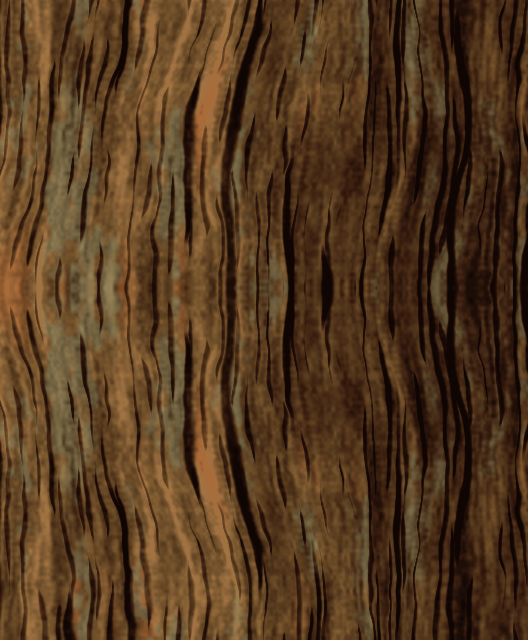
Write a WebGL 1 fragment shader that draws this texture.

```glsl
precision highp float;
uniform vec2 u_resolution;

// Bark colours, from crack bottom to lit ridge
const vec3 PITCH = vec3(0.06, 0.02, 0.012);
const vec3 UMBER = vec3(0.12, 0.055, 0.03);
const vec3 BROWN = vec3(0.23, 0.12, 0.06);
const vec3 EARTH = vec3(0.33, 0.22, 0.11);
const vec3 TAN = vec3(0.45, 0.32, 0.17);
const vec3 RIDGE = vec3(0.63, 0.45, 0.26);
const vec3 LICHEN = vec3(0.53, 0.49, 0.34);
const vec3 RUST = vec3(0.66, 0.36, 0.17);

// Light, in tone units; lengths are in canvas heights
const float LIT_TONE = 0.80;
const float SHADE_TONE = 0.27;
const float MIRROR_HEIGHT = 0.55;
const float BOW = 0.04;
const float FISSURE_SPACING = 0.072;
const float FISSURE_WIDTH = 0.0095;
const float FISSURE_DEPTH = 0.85;
const float SPLIT_SPACING = 0.021;
const float SPLIT_WIDTH = 0.0046;
const float SPLIT_DEPTH = 0.55;

float hash(vec2 p) {
  return fract(sin(dot(p, vec2(127.1, 311.7))) * 43758.5453);
}

float noise(vec2 p) {
  vec2 i = floor(p);
  vec2 f = fract(p);
  f = f * f * (3.0 - 2.0 * f);
  float low = mix(hash(i), hash(i + vec2(1.0, 0.0)), f.x);
  float high = mix(hash(i + vec2(0.0, 1.0)), hash(i + vec2(1.0, 1.0)), f.x);
  return mix(low, high, f.y);
}

// Noise centred on zero, with its own grain count across and along
float grain(vec2 p, float across, float along) {
  return noise(p * vec2(across, along) + across) - 0.5;
}

// Tapering dark cracks, one wandering line per column
float cracks(vec2 p, float spacing, float width, float along, float seed) {
  float column = floor(p.x / spacing);
  float depth = 0.0;
  for (int k = -1; k <= 1; k++) {
    float id = column + float(k);
    float jitter = hash(vec2(id, seed)) - 0.5;
    float wander = noise(vec2(id * 7.3 + seed, p.y * along * 1.7)) - 0.5;
    float center = (id + 0.5 + 0.7 * jitter + 0.35 * wander) * spacing;
    float gate = noise(vec2(id * 3.7 + seed * 2.0, p.y * along + 9.0 * jitter));
    float open = smoothstep(0.34, 0.8, gate);
    float offset = p.x - center;
    // The lit side fades slowly, the shaded edge is crisp
    float reach = width * (0.25 + open) * (offset > 0.0 ? 1.25 : 0.75);
    float line = 1.0 - smoothstep(0.25, 1.0, abs(offset) / reach);
    depth = max(depth, line * smoothstep(0.0, 0.35, open));
  }
  return depth;
}

vec3 barkColor(float tone) {
  vec3 color = mix(PITCH, UMBER, smoothstep(-0.25, 0.05, tone));
  color = mix(color, BROWN, clamp((tone - 0.05) * 5.0, 0.0, 1.0));
  color = mix(color, EARTH, clamp((tone - 0.25) * 4.0, 0.0, 1.0));
  color = mix(color, TAN, clamp((tone - 0.5) * 4.0, 0.0, 1.0));
  return mix(color, RIDGE, clamp((tone - 0.75) * 3.0, 0.0, 1.0));
}

void main() {
  vec2 uv = gl_FragCoord.xy / u_resolution;
  vec2 p = gl_FragCoord.xy / u_resolution.y;

  // Mirrored growth, bowed and warped fibres
  p.y = abs(p.y - MIRROR_HEIGHT);
  float bowFade = 1.0 - 0.75 * smoothstep(0.15, 0.6, p.x);
  vec2 q = p;
  q.x += BOW * bowFade * exp(-22.0 * p.y * p.y);
  q.x += 0.045 * grain(p, 6.0, 4.0) + 0.012 * grain(p, 18.0, 11.0);
  q.x += 0.004 * grain(p, 60.0, 40.0);

  // Strands and specks
  float light = mix(LIT_TONE, SHADE_TONE, smoothstep(0.3, 0.95, uv.x));
  float strands = 0.42 * grain(q, 26.0, 2.6) + 0.46 * grain(q, 68.0, 6.0);
  strands += 0.48 * grain(q, 135.0, 17.0);
  float specks = 0.30 * grain(q, 170.0, 95.0) + 0.16 * grain(p, 210.0, 190.0);
  float tone = light + (strands + specks) * mix(0.75, 1.0, light);

  // Deep fissures and short splits
  float fissure = cracks(q, FISSURE_SPACING, FISSURE_WIDTH, 4.5, 3.0);
  float split = cracks(q, SPLIT_SPACING, SPLIT_WIDTH, 13.0, 17.0);
  tone -= max(FISSURE_DEPTH * fissure, SPLIT_DEPTH * split);
  vec3 color = barkColor(tone);

  // Lichen and rust follow the strands
  float lichen = smoothstep(0.06, 0.3, grain(q, 23.0, 5.0) + 0.5 * grain(q, 90.0, 45.0));
  float rust = smoothstep(0.05, 0.35, grain(q, 41.0, 4.0) + 0.3 * grain(q, 120.0, 20.0));
  float shine = clamp(tone, 0.0, 1.1);
  float lit = smoothstep(0.2, 0.7, tone);
  color = mix(color, RUST * (0.35 + 0.65 * shine), 0.6 * rust * lit * light);
  color = mix(color, LICHEN * (0.35 + 0.65 * shine), 0.75 * lichen * lit);

  gl_FragColor = vec4(color, 1.0);
}
```
